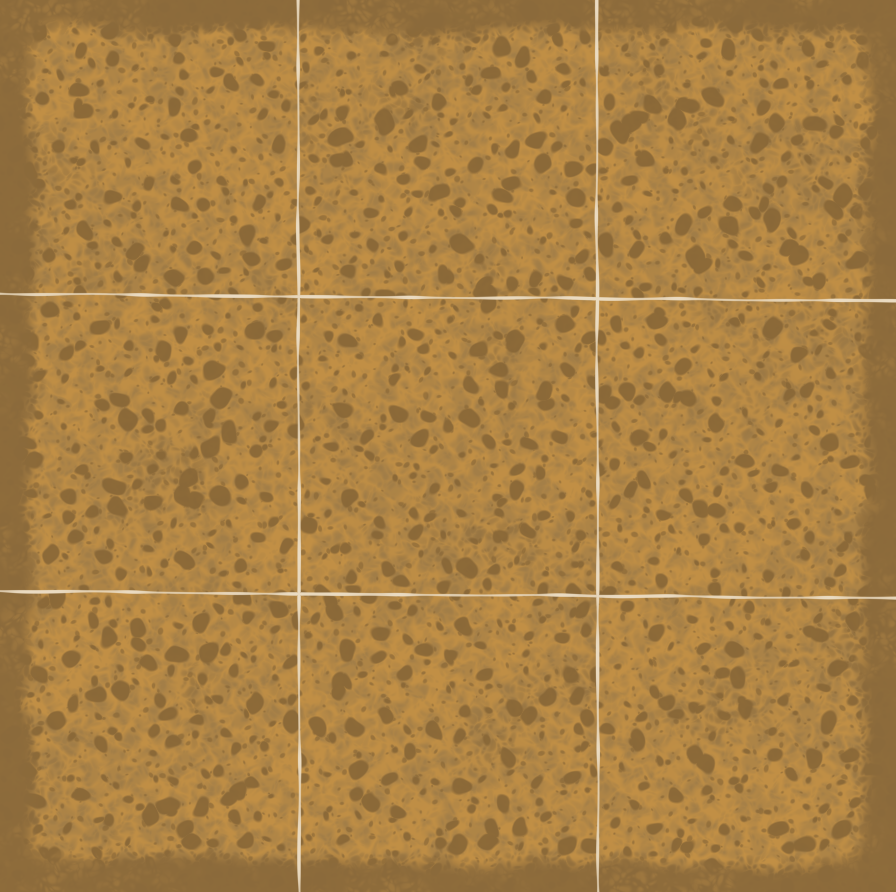
Reproduce this texture procedurally as a Shadertoy shader.

```glsl
// Nine speckled ochre stone tiles with thin pale grout and a worn brown outer frame.
#define TILES 3.0
#define GROUT_HALF_WIDTH 0.0015
#define GROUT_TILT 0.008
#define FRAME_WIDTH 0.034
#define FRAME_RADIUS 0.03
#define SPOT_CELLS 34.0
#define SPOT_SIZE 0.37
#define PATCH_CELLS 54.0
#define GRAIN_CELLS 125.0

const vec3 OCHRE = vec3(0.755, 0.560, 0.270);
const vec3 TAN   = vec3(0.630, 0.490, 0.280);
const vec3 BROWN = vec3(0.530, 0.400, 0.215);
const vec3 GROUT = vec3(0.920, 0.860, 0.760);

vec3 hash3(vec2 p) {
    vec3 q = fract(p.xyx * vec3(0.1031, 0.1030, 0.0973));
    q += dot(q, q.yxz + 33.33);
    return fract((q.xxy + q.yzz) * q.zyx);
}

// Broad tonal drift from layered, rotated sines, about 0 to 1.
float clouds(vec2 p) {
    float sum = 0.0, amplitude = 0.27;
    for (int i = 0; i < 4; i++) {
        sum += amplitude * sin(p.x + 1.3 * sin(p.y)) * cos(p.y + 0.7 * sin(p.x));
        p = mat2(0.8, 0.6, -0.6, 0.8) * p * 1.9 + 2.7;
        amplitude *= 0.65;
    }
    return clamp(0.5 + sum, 0.0, 1.0);
}

// Cellular speckles: one soft oval of random size and direction per cell.
float speckles(vec2 p, float size, float softness, vec2 seed) {
    vec2 cell = floor(p);
    float cover = 0.0;
    for (int j = -1; j <= 1; j++) {
        for (int i = -1; i <= 1; i++) {
            vec2 id = cell + vec2(i, j);
            vec3 rnd = hash3(id + seed);
            float angle = 6.283 * fract(rnd.z * 17.0);
            float c = cos(angle), s = sin(angle);
            vec2 d = mat2(c, s, -s, c) * (p - id - rnd.xy) * vec2(0.85, 1.15);
            float radius = size * mix(0.32, 1.0, rnd.z * rnd.z);
            cover = max(cover, 1.0 - smoothstep(radius - softness, radius + softness, length(d)));
        }
    }
    return cover;
}

void mainImage(out vec4 fragColor, in vec2 fragCoord) {
    vec2 uv = fragCoord / iResolution.xy;
    float pixel = 0.75 / iResolution.y;

    // Slightly crooked tile grid
    vec2 grid = uv + vec2(0.002 * (uv.y - 0.5), GROUT_TILT * (uv.x - 0.5));
    grid += 0.0006 * sin(uv.yx * vec2(17.0, 21.0) + 3.0 * sin(uv.yx * 9.0));
    grid *= TILES;
    vec2 tile = clamp(floor(grid), 0.0, TILES - 1.0);
    vec2 seed = tile * 61.0 + 7.0;
    vec3 tileRnd = hash3(seed);

    // Mottled stone
    float drift = clouds(uv * 13.0 + tileRnd.xy * 9.0);
    vec2 warp = 0.0022 * sin(uv.yx * 190.0 + 2.0 * sin(uv * 113.0));
    float patches = speckles((uv + warp) * PATCH_CELLS, 0.62, 0.25, seed + 11.0);
    float grain = speckles((uv + warp) * GRAIN_CELLS, 0.58, 0.30, seed + 23.0);
    float mottle = 0.55 * patches + 0.35 * grain + 0.45 * (drift - 0.4);
    vec3 color = mix(OCHRE, TAN, clamp(mottle, 0.0, 1.0));
    color = mix(color, BROWN, 0.35 * grain * smoothstep(0.55, 0.9, drift));

    // Dark spots, denser in some areas and some tiles
    float spotSize = SPOT_SIZE * (0.82 + 0.3 * drift + 0.12 * tileRnd.z);
    float spots = speckles((uv + 0.6 * warp) * SPOT_CELLS, spotSize, 0.055, seed);
    float dots = speckles((uv + 0.4 * warp) * SPOT_CELLS * 1.7, 0.20, 0.07, seed + 37.0);
    color = mix(color, BROWN, max(0.9 * spots, 0.65 * dots));

    // Worn frame around the whole canvas
    vec2 inset = 0.5 - abs(uv - 0.5);
    vec2 corner = FRAME_WIDTH + FRAME_RADIUS - inset;
    float edge = length(max(corner, 0.0)) - FRAME_RADIUS;
    edge += 0.024 * (drift - 0.5) + 0.008 * (grain - 0.4);
    float frame = smoothstep(-0.012, 0.010, edge);
    float flecks = grain * smoothstep(0.45, 0.8, clouds(uv * 19.0 + 4.0));
    color = mix(color, mix(BROWN, OCHRE, 0.3 * flecks) + 0.015, 0.95 * frame);

    // Hand-drawn grout of uneven width, on inner joints only
    vec2 joint = clamp(round(grid), 1.0, TILES - 1.0);
    vec2 jointDistance = abs(grid - joint) / TILES;
    vec2 wear = sin(uv.yx * 23.0 + joint * 5.0 + 2.0 * sin(uv.yx * 41.0));
    vec2 halfWidth = GROUT_HALF_WIDTH * (1.0 + 0.3 * wear);
    vec2 lines = 1.0 - smoothstep(halfWidth - pixel, halfWidth + pixel, jointDistance);
    lines *= 0.9 + 0.1 * wear;
    color = mix(color, GROUT, max(lines.x, lines.y));

    fragColor = vec4(color, 1.0);
}
```
